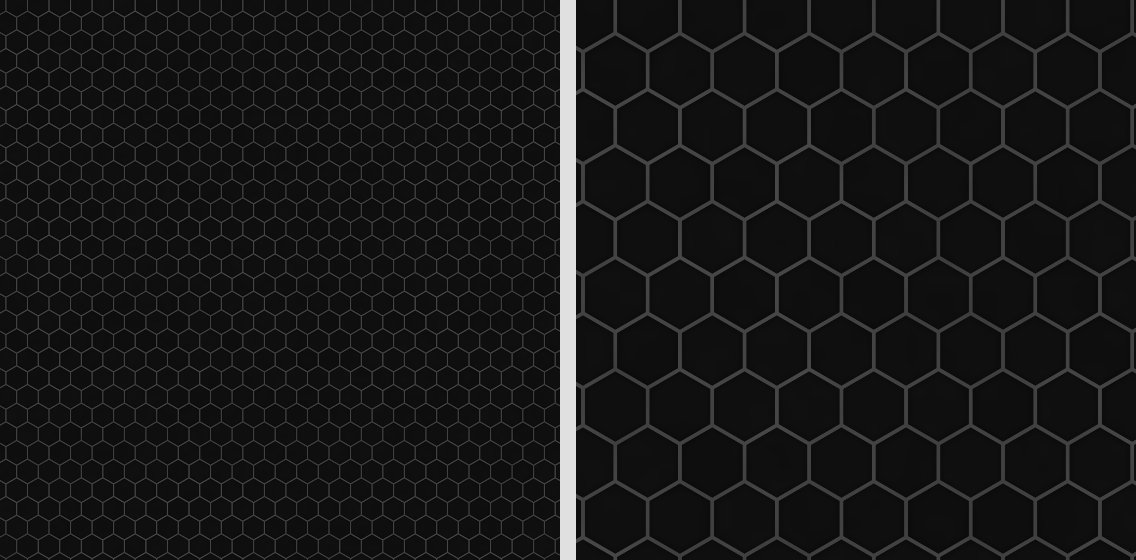
Left: the whole. Right: its middle third, enlarged.
Give the GLSL for this pattern, as a WebGL 1 fragment shader.

```glsl
precision highp float;
// Dark honeycomb: 26 by 30 pointy-top hexagonal cells with thin grey outlines.
// Two interleaved rectangular lattices give the nearest cell centre; wrapping
// noise unevenly fades the lines and tints the near-black cells.

uniform vec2 u_resolution;

const float ROW = 0.8660254; // row spacing in cell widths

float hash(vec2 p) {
  p = fract(p * vec2(0.1031, 0.1137));
  p += dot(p, p.yx + 33.33);
  return fract((p.x + p.y) * p.x * 17.0);
}

// Value noise that repeats after a whole number of lattice steps
float wrapNoise(vec2 uv, float period) {
  vec2 p = uv * period;
  vec2 i = floor(p);
  vec2 f = fract(p);
  f = f * f * (3.0 - 2.0 * f);
  vec2 lo = mod(i, period);
  vec2 hi = mod(i + 1.0, period);
  float bottom = mix(hash(lo), hash(vec2(hi.x, lo.y)), f.x);
  float top = mix(hash(vec2(lo.x, hi.y)), hash(hi), f.x);
  return mix(bottom, top, f.y);
}

// Offset from the nearest hexagon centre
vec2 hexOffset(vec2 p) {
  vec2 lattice = vec2(1.0, 2.0 * ROW);
  vec2 a = mod(p + 0.5 * lattice, lattice) - 0.5 * lattice;
  vec2 b = mod(p, lattice) - 0.5 * lattice;
  return dot(a, a) < dot(b, b) ? a : b;
}

void main() {
  vec2 uv = gl_FragCoord.xy / u_resolution;
  vec2 p = uv * vec2(26.0, 30.0 * ROW) - vec2(0.275, 0.74 * ROW);
  float pixel = 26.0 / u_resolution.x;

  // Cell offset, wrapped cell index and distance to the outline
  vec2 offset = hexOffset(p);
  vec2 cell = mod(floor((p - offset) / vec2(0.5, ROW) + 0.5), vec2(52.0, 30.0));
  vec2 q = abs(offset);
  float edge = 0.5 - max(q.x, 0.5 * q.x + ROW * q.y);

  // Cell face: faint tint, fine mottling and a darker rim
  float face = 0.058 + 0.005 * (hash(cell + 3.0) - 0.5);
  face += 0.006 * (wrapNoise(uv, 90.0) - 0.5);
  face -= 0.010 * (1.0 - smoothstep(0.03, 0.14, edge));

  // Outline with softly varying strength
  float wear = 0.6 * wrapNoise(uv, 9.0) + 0.4 * wrapNoise(uv, 47.0);
  float line = 1.0 - smoothstep(0.029 - 0.5 * pixel, 0.029 + 0.5 * pixel, edge);
  float shade = mix(face, 0.22 + 0.07 * wear, line);

  gl_FragColor = vec4(vec3(shade), 1.0);
}
```
